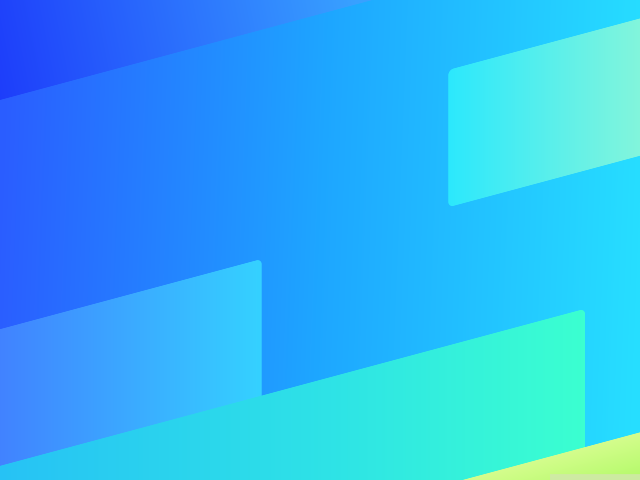
Give the GLSL for this background, as a Shadertoy shader.

```glsl
const float SLOPE = 0.2685;
const float CORNER = 0.011;

// Signed distance to a rounded box given by two opposite corners
float roundedBox(vec2 p, vec2 low, vec2 high, float radius) {
    vec2 d = abs(p - 0.5 * (low + high)) - 0.5 * (high - low) + radius;
    return length(max(d, 0.0)) + min(max(d.x, d.y), 0.0) - radius;
}

// Smooth coverage of a shape, one pixel wide at its edge
float coverage(float dist, float pixel) {
    return 1.0 - smoothstep(-0.5 * pixel, 0.5 * pixel, dist);
}

// Two-colour gradient between two positions
vec3 ramp(vec3 from, vec3 to, float start, float end, float x) {
    return mix(from, to, clamp((x - start) / (end - start), 0.0, 1.0));
}

// Three-colour gradient with a chosen middle position
vec3 ramp3(vec3 a, vec3 b, vec3 c, float middle, float end, float x) {
    return x < middle ? ramp(a, b, 0.0, middle, x) : ramp(b, c, middle, end, x);
}

void mainImage(out vec4 fragColor, in vec2 fragCoord) {
    float pixel = 1.0 / iResolution.y;
    float width = iResolution.x * pixel;
    vec2 p = fragCoord * pixel;

    // Shear so that the slanted edges become level
    vec2 q = vec2(p.x, p.y - SLOPE * p.x);

    // Broad blue band
    float flow = p.x - 0.04 * (p.y - 0.5);
    vec3 color = ramp3(vec3(0.165, 0.365, 1.0), vec3(0.115, 0.65, 1.0),
                       vec3(0.15, 0.87, 1.0), 0.667, width, flow);

    // Deep blue corner above the band
    vec3 deepBlue = ramp(vec3(0.115, 0.24, 0.98), vec3(0.22, 0.63, 1.0),
                         0.0, 0.78, p.x + 0.2 * (p.y - 0.8));
    color = mix(color, deepBlue, coverage(0.7917 - q.y, pixel));

    // Pale aqua panel running off the right side
    float aquaShape = roundedBox(q, vec2(0.934, 0.3175), vec2(width + 0.2, 0.6036), CORNER);
    vec3 aqua = ramp(vec3(0.17, 0.91, 0.99), vec3(0.51, 0.96, 0.86), 0.934, width, p.x);
    color = mix(color, aqua, coverage(aquaShape, pixel));

    // Sky panel running off the left side, its foot hidden by the next one
    float skyShape = roundedBox(q, vec2(-0.2, -0.1), vec2(0.5451, 0.3142), CORNER);
    vec3 sky = ramp(vec3(0.255, 0.51, 1.0), vec3(0.205, 0.82, 1.0), 0.0, 0.545, p.x);
    color = mix(color, sky, coverage(skyShape, pixel));

    // Long turquoise panel along the bottom
    float greenShape = roundedBox(q, vec2(-0.2, -0.4), vec2(1.2188, 0.0295), CORNER);
    vec3 green = ramp3(vec3(0.15, 0.76, 0.96), vec3(0.18, 0.89, 0.90),
                       vec3(0.23, 1.0, 0.815), 0.7, 1.2188, p.x);
    color = mix(color, green, coverage(greenShape, pixel));

    // Lime corner, richer away from its slanted edge
    const float LIME_TOP = -0.2587;
    vec3 lime = ramp(vec3(0.83, 0.99, 0.55), vec3(0.71, 0.98, 0.42),
                     0.0, 0.09, LIME_TOP - q.y);
    color = mix(color, lime, coverage(q.y - LIME_TOP, pixel));

    // Thin pale bar at the lower right
    float barShape = roundedBox(p, vec2(1.146, -0.1), vec2(width + 0.1, 0.012), 0.0);
    color = mix(color, vec3(0.82, 0.90, 0.68), 0.8 * coverage(barShape, pixel));

    fragColor = vec4(color, 1.0);
}
```
